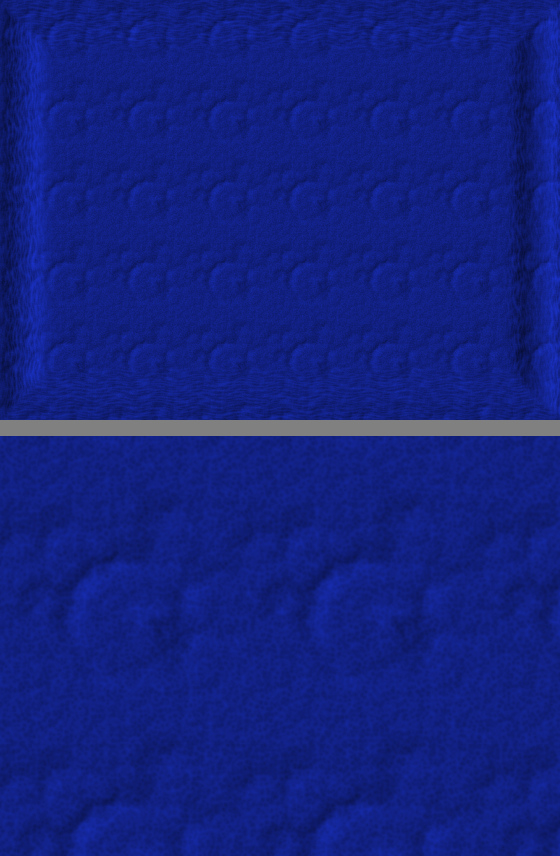
Top, the full canvas; bottom, a detail of the centre.
This pattern is drawn by a WebGL 2 fragment shader. Its source:

```glsl
#version 300 es
precision highp float;
// Deep blue embossed sheet of repeating craters inside a furry, bevelled frame.

uniform vec2 u_resolution;
out vec4 fragColor;

// Lengths are fractions of the canvas height.
const vec3 BASE_BLUE = vec3(0.066, 0.126, 0.508);
const float TILE = 0.1922;
const vec2 TILE_ORIGIN = vec2(0.357, 0.518);
const vec2 LIGHT_STEP = vec2(0.032, -0.030);  // in tile units
const float RIM_WIDTH = 0.048;                // in tile units
const float RELIEF_GAIN = 0.28;
const float SEAM_GAIN = 0.020;
const float BUMP_CELLS = 13.0;                // per tile
const float BUMP_GAIN = 0.15;
const float GRAIN_CELLS = 46.0;               // per tile
const float GRAIN_GAIN = 0.27;
const float FUR_GAIN = 0.36;
const float OUTER_POS = 0.018;
const float OUTER_WIDTH = 0.021;
const float INNER_POS = 0.088;
const float INNER_WIDTH = 0.025;
const float FRAME_END = 0.150;
const float NO_WRAP = 4096.0;

// Craters in one tile: centre, radius, height.
const int CRATERS = 8;
const vec4 CRATER[CRATERS] = vec4[](
  vec4(0.00, 0.00, 0.24, 1.0), vec4(0.13, -0.05, 0.04, -0.9),
  vec4(0.38, 0.08, 0.13, 0.6), vec4(0.20, 0.34, 0.11, 0.8),
  vec4(-0.27, 0.31, 0.08, 0.8), vec4(-0.31, 0.02, 0.08, 0.8),
  vec4(0.31, -0.17, 0.12, 0.5), vec4(-0.46, 0.29, 0.06, 0.6));

vec2 hash2(vec2 p) {
  vec3 a = fract(vec3(p.xyx) * vec3(0.1031, 0.1030, 0.0973));
  a += dot(a, a.yzx + 33.33);
  return fract((a.xx + a.yz) * a.zy);
}

// Distance to the nearest scattered point, centred near zero; wraps by period.
float cellular(vec2 p, float period) {
  vec2 cell = floor(p), f = fract(p);
  float nearest = 2.0;
  for (int y = -1; y <= 1; y++) {
    for (int x = -1; x <= 1; x++) {
      vec2 o = vec2(x, y);
      vec2 point = o + hash2(mod(cell + o, period));
      nearest = min(nearest, length(point - f));
    }
  }
  return nearest - 0.45;
}

// Periodic height of the crater rims, strongest at their upper left.
float relief(vec2 q) {
  q += 0.014 * sin(6.28318 * (2.0 * q.yx + vec2(0.1, 0.6)));
  q += 0.003 * sin(6.28318 * (9.0 * q.yx + vec2(0.4, 0.2)));
  float height = 0.0;
  for (int i = 0; i < CRATERS; i++) {
    vec2 d = q - CRATER[i].xy;
    d -= round(d);
    float r = length(d);
    float facing = 0.6 + 0.4 * dot(d, vec2(-0.707, 0.707)) / max(r, 0.01);
    float rim = (r - CRATER[i].z) / RIM_WIDTH;
    height += CRATER[i].w * facing * exp(-rim * rim);
  }
  return height;
}

// Slope of the frame groove, by distance from the edge.
float grooveSlope(float d) {
  float outer = (d - OUTER_POS) / OUTER_WIDTH;
  float inner = (d - INNER_POS) / INNER_WIDTH;
  return 0.29 * exp(-inner * inner) - 0.29 * exp(-outer * outer);
}

void main() {
  vec2 p = gl_FragCoord.xy / u_resolution.y;
  float aspect = u_resolution.x / u_resolution.y;
  vec2 edge = min(p, vec2(aspect, 1.0) - p);

  // Mitred frame masks
  float onSide = smoothstep(-0.020, 0.020, edge.y - edge.x);
  float d = min(edge.x, edge.y);
  float frame = 1.0 - smoothstep(0.6 * FRAME_END, FRAME_END, d);

  // Embossed tiles with small bumps and a faint step at each row seam
  vec2 q = (p - TILE_ORIGIN) / TILE;
  float bump = cellular(q * BUMP_CELLS, BUMP_CELLS);
  vec2 rough = 0.035 * vec2(bump, -bump);
  float shade = 1.0 + RELIEF_GAIN * (relief(q + rough) - relief(q + rough + LIGHT_STEP));
  float bumpLit = cellular((q + 0.6 * LIGHT_STEP) * BUMP_CELLS, BUMP_CELLS);
  shade += BUMP_GAIN * (bump - bumpLit);
  shade += SEAM_GAIN * (0.5 - fract(q.y + 0.5));

  // Fine grain, partly shared by all tiles
  float grain = 0.6 * cellular(q * GRAIN_CELLS, GRAIN_CELLS)
              + 0.6 * cellular(p * 260.0, NO_WRAP);
  shade += GRAIN_GAIN * mix(1.0, 0.6, frame) * grain;

  // Fur combed along each frame edge
  vec2 wavy = p + 0.003 * sin(p.yx * vec2(71.0, 63.0));
  float furAcross = cellular(wavy * vec2(32.0, 190.0), NO_WRAP);
  float furDown = cellular(wavy * vec2(170.0, 38.0) + 19.0, NO_WRAP);
  shade += FUR_GAIN * frame * mix(furAcross, furDown, onSide);

  // Groove lit from the side, with ragged strands
  float ragged = d + 0.014 * mix(furAcross, furDown, onSide);
  float side = p.x < 0.5 * aspect ? 1.0 : -1.0;
  shade += grooveSlope(ragged) * mix(0.05, side, onSide);

  fragColor = vec4(clamp(BASE_BLUE * shade, 0.0, 1.0), 1.0);
}
```
